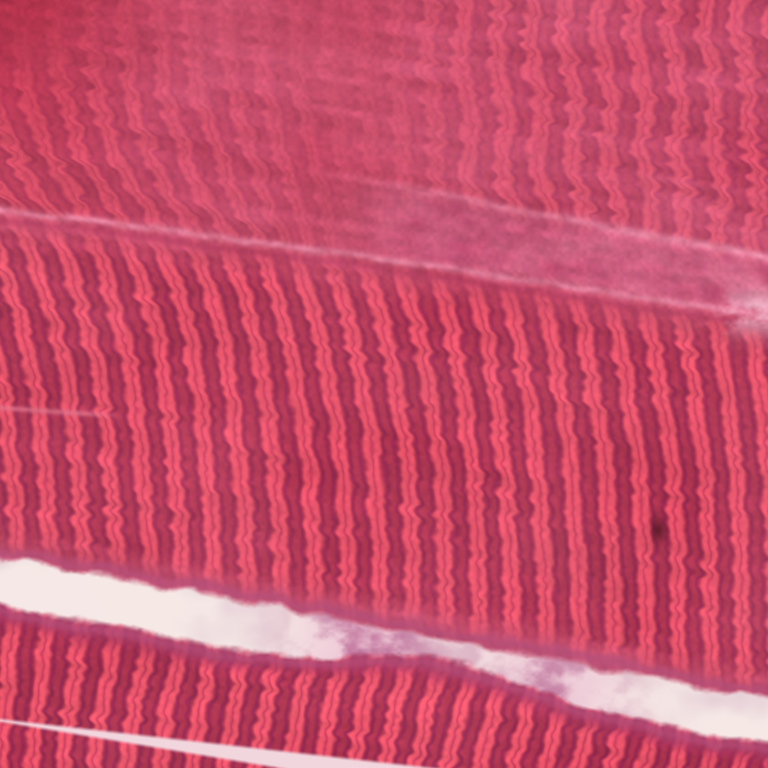
Reproduce this texture procedurally as a WebGL 1 fragment shader.

```glsl
precision highp float;
uniform vec2 u_resolution;

float hash(vec2 p) {
  p = fract(p * vec2(0.1031, 0.1137));
  p += dot(p, p.yx + 33.33);
  return fract((p.x + p.y) * p.x * 7.3);
}

float noise(vec2 p) {
  vec2 i = floor(p), f = fract(p);
  f = f * f * (3.0 - 2.0 * f);
  return mix(mix(hash(i), hash(i + vec2(1, 0)), f.x),
             mix(hash(i + vec2(0, 1)), hash(i + vec2(1, 1)), f.x), f.y);
}

float fbm(vec2 p) {
  float sum = 0.0, amp = 0.5;
  for (int i = 0; i < 4; i++) {
    sum += amp * noise(p);
    p = p * 2.03 + 17.1;
    amp *= 0.5;
  }
  return sum / 0.9375;
}

// Soft ridge around zero
float ridge(float d, float width) {
  return exp(-d * d / (width * width));
}

// One sarcomere per unit of phase: a split bright band between dark ones
vec3 striation(float phase, float contrast) {
  float d = abs(fract(phase) - 0.5);
  float light = 1.0 - smoothstep(0.15, 0.29, d);
  vec3 dark = mix(vec3(0.70, 0.22, 0.32), vec3(0.60, 0.17, 0.33), ridge(d - 0.34, 0.07));
  vec3 col = mix(dark, vec3(0.95, 0.35, 0.43), light);
  col = mix(col, vec3(0.74, 0.22, 0.36), 0.65 * ridge(d, 0.055));
  return mix(vec3(0.77, 0.28, 0.38), col, contrast);
}

void main() {
  vec2 p = gl_FragCoord.xy / u_resolution;
  float x = p.x, y = 1.0 - p.y;

  // Fibrils run along the sloping length of the fibres
  float along = y - 0.16 * x;
  float fibril = noise(vec2(x * 9.0, along * 95.0));
  float bead = noise(vec2(x * 75.0, along * 120.0));
  float grain = noise(p * 210.0);
  float cloud = fbm(p * vec2(7.0, 10.0) + 4.0);
  float rough = fbm(p * vec2(28.0, 34.0));
  float jitter = 0.16 * (fibril - 0.5) + 0.12 * (bead - 0.5) + 0.25 * (cloud - 0.5);

  // Fibre boundaries, measured downwards
  float seam = 0.273 + 0.12 * x + 0.02 * x * x + 0.006 * (rough - 0.5);
  float gapTop = 0.719 + 0.186 * x + 0.018 * (rough - 0.5);
  float gapBottom = 0.794 + 0.182 * x - 0.035 * ridge(x - 0.58, 0.14) + 0.016 * (rough - 0.5);

  // Upper fibre: bent on the left, blurred in the middle, wavy on the right
  float above = seam - y;
  float bend = mix(0.11 * exp(-max(above, 0.0) * 8.0), 0.07 * y, smoothstep(0.3, 0.55, x));
  float wave = 0.005 * sin(y * 42.0 + x * 7.0) * smoothstep(0.4, 0.7, x);
  float clarity = mix(0.5, 0.72, smoothstep(0.5, 0.75, x)) * (1.0 - 0.65 * ridge(x - 0.46, 0.1));
  clarity *= 1.0 - 0.6 * smoothstep(0.16, 0.02, y) * smoothstep(0.55, 0.3, x);
  vec3 upper = striation(22.0 * (x - bend + wave) + 0.3 + 1.7 * jitter, clarity);
  float haze = (0.2 + 0.6 * cloud) * smoothstep(0.03, 0.3, x);
  upper = mix(upper, vec3(0.84, 0.39, 0.52), haze * (0.45 + 0.5 * fibril));
  upper = mix(upper, vec3(0.69, 0.17, 0.27), 0.7 * ridge(length(vec2(x, y * 0.8)), 0.12));

  // Middle fibre: bands curve near the seam and straighten below it
  float below = max(y - seam, 0.0);
  float curve = mix(0.11, 0.047, x) * (1.0 - exp(-below * 5.0));
  float edge = smoothstep(0.0, 0.06, below) * smoothstep(0.0, 0.045, gapTop - y);
  vec3 middle = striation(22.0 * (x - curve) + 0.12 + jitter, mix(0.35, 0.95, edge));
  middle = mix(middle, vec3(0.84, 0.38, 0.50), (1.0 - edge) * 0.5 * fibril + 0.18 * cloud);
  float strand = ridge(y - 0.531 - 0.07 * x, 0.004) * smoothstep(0.17, 0.1, x);
  middle = mix(middle, vec3(0.89, 0.46, 0.55), 0.7 * strand);
  middle *= 1.0 - 0.4 * ridge(length((p - vec2(0.857, 0.31)) * vec2(1.0, 0.6)), 0.009);

  // Lower fibre: bands lean the other way
  float lean = mix(0.1, 0.42, x) * (y - 0.8);
  vec3 lower = striation(22.5 * (x + lean) + 0.1 + jitter, 1.0);
  lower = mix(lower, vec3(0.68, 0.21, 0.37), 0.65 * ridge(y - gapBottom - 0.01, 0.012));

  vec3 col = mix(upper, middle, smoothstep(-0.004, 0.004, y - seam));
  col = mix(col, lower, smoothstep(-0.004, 0.004, y - 0.5 * (gapTop + gapBottom)));

  // Connective tissue along the seam, opening into two pale strands
  float strandY = 0.145 + 0.19 * x + 0.008 * (rough - 0.5);
  float open = smoothstep(0.38, 0.6, x);
  float sheath = open * smoothstep(-0.01, 0.02, y - strandY) * smoothstep(-0.01, 0.015, above);
  col = mix(col, mix(vec3(0.70, 0.26, 0.41), vec3(0.88, 0.48, 0.60), rough), 0.8 * sheath);
  col = mix(col, vec3(0.68, 0.23, 0.37), 0.5 * ridge(above + 0.013, 0.006));
  float pale = 0.7 * ridge(above, 0.0055) + 0.8 * open * x * ridge(y - strandY, 0.007);
  col = mix(col, vec3(0.91, 0.55, 0.66), clamp(pale * (0.6 + 0.6 * bead), 0.0, 1.0));
  float tuft = ridge(length((vec2(x, y) - vec2(1.0, 0.407)) * vec2(0.35, 1.0)), 0.025);
  col = mix(col, vec3(0.93, 0.72, 0.79), tuft * smoothstep(0.3, 0.65, rough));

  // Fine weave and stain variation
  col *= 0.91 + 0.08 * fibril + 0.08 * bead + 0.07 * (grain - 0.5);
  col += 0.06 * (cloud - 0.5);

  // White gap, partly filled by lilac tissue where it narrows
  float inside = min(y - gapTop, gapBottom - y);
  col = mix(col, vec3(0.70, 0.31, 0.48), 0.7 * ridge(inside + 0.003, 0.009));
  float fill = ridge(x - 0.48, 0.09) + 0.75 * ridge(x - 0.72, 0.1);
  vec3 film = mix(vec3(0.74, 0.42, 0.59), vec3(0.94, 0.78, 0.84), smoothstep(0.3, 0.7, rough));
  vec3 white = vec3(0.96, 0.91, 0.90) - 0.1 * smoothstep(0.5, 0.8, cloud) * vec3(0.6, 1.0, 0.6);
  col = mix(col, mix(white, film, clamp(fill, 0.0, 0.9)), smoothstep(0.0, 0.011, inside));

  // Thin sliver splitting the lower fibre
  float sliver = 0.001 + 0.027 * x - abs(y - 0.938 - 0.14 * x);
  col = mix(col, vec3(0.95, 0.84, 0.87), smoothstep(-0.004, 0.003, sliver));

  gl_FragColor = vec4(clamp(col, 0.0, 1.0), 1.0);
}
```
